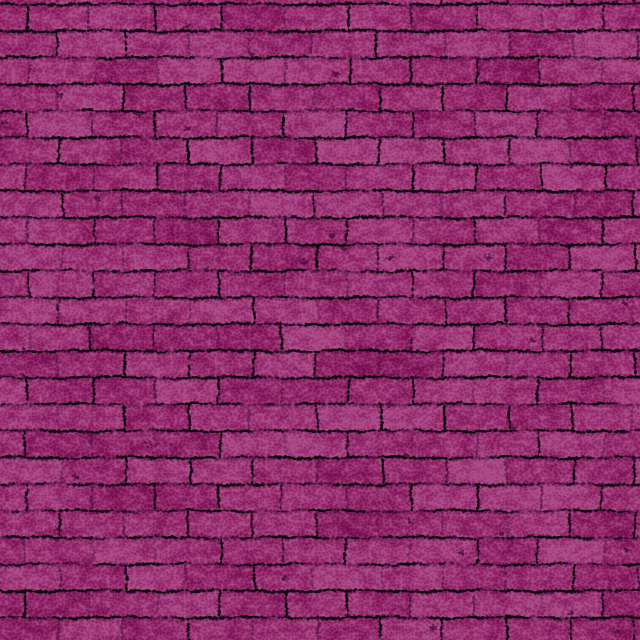
Reproduce this texture procedurally as a WebGL 1 fragment shader.

```glsl
precision highp float;
// Painted magenta brick wall: 24 running-bond courses of 10 bricks, with uneven dark joints.

uniform vec2 u_resolution;

const vec2 BRICKS = vec2(10.0, 24.0);       // bricks across, courses down
const float FIRST_COURSE = 0.16;            // top joint, in courses
const float FIRST_JOINT = 0.43;             // left joint, in bricks
const vec2 JOINT_HALF = vec2(0.0015, 0.0018); // upright and level half widths
const float RAGGED = 0.0032;                // roughness of the joint edges
const float SAG = 0.06;                     // waviness of level joints, in courses
const float JOINT_JITTER = 0.09;            // scatter of upright joints, in bricks
const float SHADE_REACH = 0.0055;           // soft shade beside the joints
const float BRICK_VARIATION = 0.42;
const float MOTTLE = 0.65;
const float GRAIN = 0.85;
const float GRIME = 0.35;

const vec3 LIGHT_PAINT = vec3(0.66, 0.28, 0.52);
const vec3 BASE_PAINT = vec3(0.58, 0.16, 0.42);
const vec3 DEEP_PAINT = vec3(0.46, 0.06, 0.31);
const vec3 SHADE = vec3(0.26, 0.045, 0.21);
const vec3 JOINT_BLACK = vec3(0.05, 0.035, 0.055);
const float TAU = 6.2831853;

vec2 hash2(vec2 p) {
  vec3 q = fract(p.xyx * vec3(0.1031, 0.1030, 0.0973));
  q += dot(q, q.yzx + 33.33);
  return fract((q.xx + q.yz) * q.zy);
}

// Tiling cellular noise: distance to the nearest point, and that point's random value
vec2 cellular(vec2 p, vec2 cells) {
  p *= cells;
  vec2 home = floor(p);
  vec2 nearest = vec2(9.0, 0.0);
  for (int y = -1; y <= 1; y++) {
    for (int x = -1; x <= 1; x++) {
      vec2 cell = home + vec2(float(x), float(y));
      vec2 id = mod(cell, cells);
      float d = length(cell + hash2(id + 3.0) - p);
      if (d < nearest.x) nearest = vec2(d, hash2(id + 71.0).x);
    }
  }
  return nearest;
}

// Layered sines that tile across the canvas, about -1 to 1
float waves(float x, float seed) {
  return 0.45 * sin(TAU * (5.0 * x + seed))
       + 0.33 * sin(TAU * (17.0 * x + seed * 3.0))
       + 0.22 * sin(TAU * (41.0 * x + seed * 7.0));
}

void main() {
  vec2 uv = gl_FragCoord.xy / u_resolution;
  float pixel = 1.0 / min(u_resolution.x, u_resolution.y);

  // Surface texture
  float grain = cellular(uv, vec2(190.0, 210.0)).x - 0.45;
  float mottle = cellular(uv, vec2(44.0, 66.0)).x - 0.45;
  float grime = cellular(uv + 0.01 * waves(uv.y, 0.3), vec2(7.0)).x - 0.45;
  vec2 pit = cellular(uv, vec2(25.0, 31.0));

  // Nearest level joint and the course this point lies in
  float down = (1.0 - uv.y) * BRICKS.y - FIRST_COURSE;
  float level = floor(down + 0.5);
  vec2 levelSeed = hash2(vec2(mod(level, BRICKS.y), 17.0));
  float below = down - level - SAG * waves(uv.x, levelSeed.x);
  float course = mod(below < 0.0 ? level - 1.0 : level, BRICKS.y);

  // Nearest upright joint and the brick this point lies in
  float along = uv.x * BRICKS.x - FIRST_JOINT - 0.5 * mod(course, 2.0);
  float upright = floor(along + 0.5);
  vec2 uprightSeed = hash2(vec2(mod(upright, BRICKS.x), course + 40.0));
  float lean = 0.025 * waves(uv.y, uprightSeed.x);
  float right = along - upright - JOINT_JITTER * (uprightSeed.x - 0.5) - lean;
  float column = mod(right < 0.0 ? upright - 1.0 : upright, BRICKS.x);
  vec2 brickSeed = hash2(vec2(column + 90.0, course));

  // Joint strength: some are open and black, others filled by paint
  float levelStrength = clamp(0.68 + 0.5 * waves(uv.x, levelSeed.y)
                              + 0.4 * (levelSeed.x - 0.5), 0.15, 1.15);
  float uprightStrength = mix(0.1, 1.1, uprightSeed.y);
  vec2 strength = vec2(uprightStrength, levelStrength);
  vec2 gap = abs(vec2(right, below)) / BRICKS;
  vec2 edge = gap + RAGGED * vec2(grain + 0.4 * mottle);
  vec2 halfWidth = JOINT_HALF * (0.45 + 0.65 * strength);
  float soft = max(pixel, 0.0011);
  vec2 line = (1.0 - smoothstep(halfWidth - soft, halfWidth + soft, edge))
            * smoothstep(0.0, 0.75, strength);
  float joint = max(line.x, line.y);

  // Soft shade, deeper along the upper edge of each brick
  vec2 reach = SHADE_REACH * vec2(0.7, below > 0.0 ? 1.2 : 0.75);
  vec2 rim = (1.0 - smoothstep(vec2(0.0), reach, edge)) * (0.3 + 0.5 * strength);
  float shade = max(rim.x, rim.y);

  // Paint tone of the brick face
  float tone = 0.64 + BRICK_VARIATION * (brickSeed.x - 0.5)
             + GRAIN * grain - MOTTLE * mottle - GRIME * grime
             + 0.08 * waves(uv.x + uv.y, brickSeed.y);
  vec3 color = mix(DEEP_PAINT, BASE_PAINT, clamp(tone * 2.0, 0.0, 1.0));
  color = mix(color, LIGHT_PAINT, clamp(tone * 2.0 - 1.0, 0.0, 1.15));

  // Rims, scattered pits and open joints
  color = mix(color, SHADE, 0.65 * shade);
  float pitMask = step(0.95, pit.y) * (1.0 - smoothstep(0.04, 0.18, pit.x + 0.2 * grain));
  color = mix(color, SHADE, 0.75 * pitMask);
  vec3 jointColor = mix(SHADE, JOINT_BLACK, smoothstep(0.35, 0.95, joint));
  color = mix(color, jointColor, joint);

  gl_FragColor = vec4(color, 1.0);
}
```
